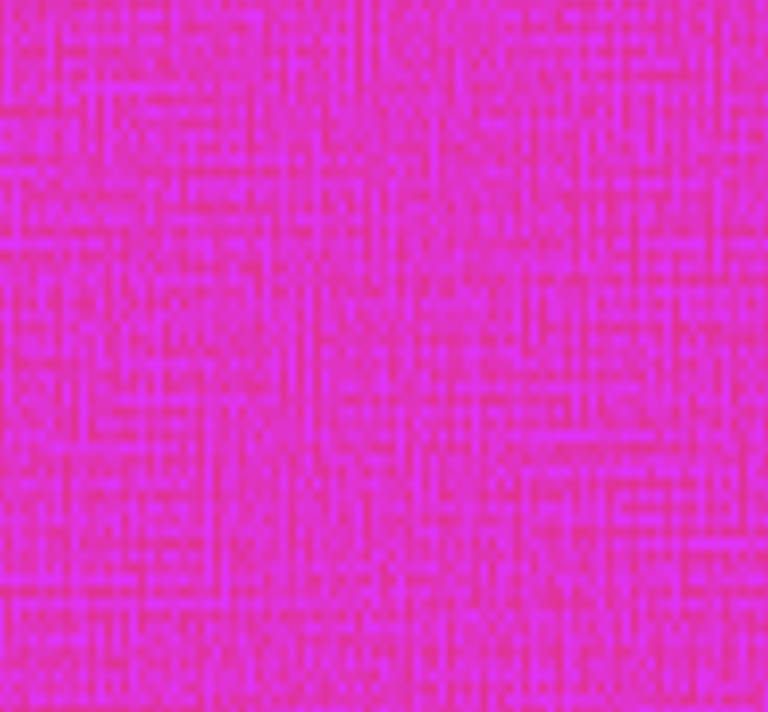
Write a WebGL 1 fragment shader that draws this texture.

```glsl
precision highp float;
// Woven magenta noise: fine alternating vertical and horizontal streaks with maze-like grain.

uniform vec2 u_resolution;

const vec2  BASE_RED_GREEN = vec2(0.88, 0.20);
const float BLUE_MID       = 0.769;
const float BLUE_CONTRAST  = 0.29;
const float VALUE_LIMIT    = 0.72;
const vec2  CELLS          = vec2(92.0, 64.0); // lattice cells per canvas width
const float COLUMN_LENGTH  = 7.0;              // streak lengths in cells
const float ROW_LENGTH     = 16.0;
const float COLUMN_WEIGHT  = 0.42;
const float ROW_WEIGHT_MID  = 0.22;
const float ROW_WEIGHT_SIDE = 0.48;
const float RIPPLE_WEIGHT  = 0.28;
const float RIPPLE_STEP    = 2.78;             // nearly alternating columns
const float GRAIN_WEIGHT   = 0.44;
const float SEAM_X         = 0.46;             // rows fade near this column

// Signed random value in -1..1
float hash(vec2 p) {
    vec3 q = fract(vec3(p.xyx) * 0.1031);
    q += dot(q, q.yzx + 33.33);
    return fract((q.x + q.y) * q.z) * 2.0 - 1.0;
}

// Random value per line, drifting smoothly along it
float streak(float line, float along) {
    along += hash(vec2(line, 71.0));
    float cell = floor(along);
    float t = smoothstep(0.0, 1.0, along - cell);
    return mix(hash(vec2(line, cell + 9.0)), hash(vec2(line, cell + 10.0)), t);
}

// Streak minus its neighbours, so that bright and dark lines alternate
float sharpStreak(float line, float along) {
    return streak(line, along)
         - 0.5 * (streak(line - 1.0, along) + streak(line + 1.0, along));
}

// Grain that alternates along both axes and links up along one diagonal
float mazeGrain(vec2 p) {
    return hash(p) - 0.5 * (hash(p + vec2(1.0, 0.0)) + hash(p + vec2(0.0, 1.0)));
}

// Value of one lattice point: columns, rows, ripple and grain
float latticeValue(vec2 p) {
    float column = sharpStreak(p.x + 211.0, p.y / COLUMN_LENGTH);
    float row = sharpStreak(p.y + 503.0, p.x / ROW_LENGTH);
    float phase = 2.5 * streak(811.0, p.y / 7.0) + 0.04 * p.y;
    float ripple = sin(RIPPLE_STEP * p.x + phase);
    float side = smoothstep(0.04, 0.30, abs(p.x / CELLS.x - SEAM_X));
    float value = COLUMN_WEIGHT * column
                + mix(ROW_WEIGHT_MID, ROW_WEIGHT_SIDE, side) * row
                + RIPPLE_WEIGHT * ripple
                + GRAIN_WEIGHT * mazeGrain(p + 127.0);
    return clamp(value, -VALUE_LIMIT, VALUE_LIMIT);
}

// Smooth interpolation between lattice points
float weave(vec2 p) {
    vec2 cell = floor(p);
    vec2 t = smoothstep(0.0, 1.0, p - cell);
    float low = mix(latticeValue(cell), latticeValue(cell + vec2(1.0, 0.0)), t.x);
    float high = mix(latticeValue(cell + vec2(0.0, 1.0)), latticeValue(cell + 1.0), t.x);
    return mix(low, high, t.y);
}

void main() {
    vec2 uv = gl_FragCoord.xy / u_resolution.x;
    float blue = BLUE_MID + BLUE_CONTRAST * weave(uv * CELLS);
    gl_FragColor = vec4(BASE_RED_GREEN, blue, 1.0);
}
```
